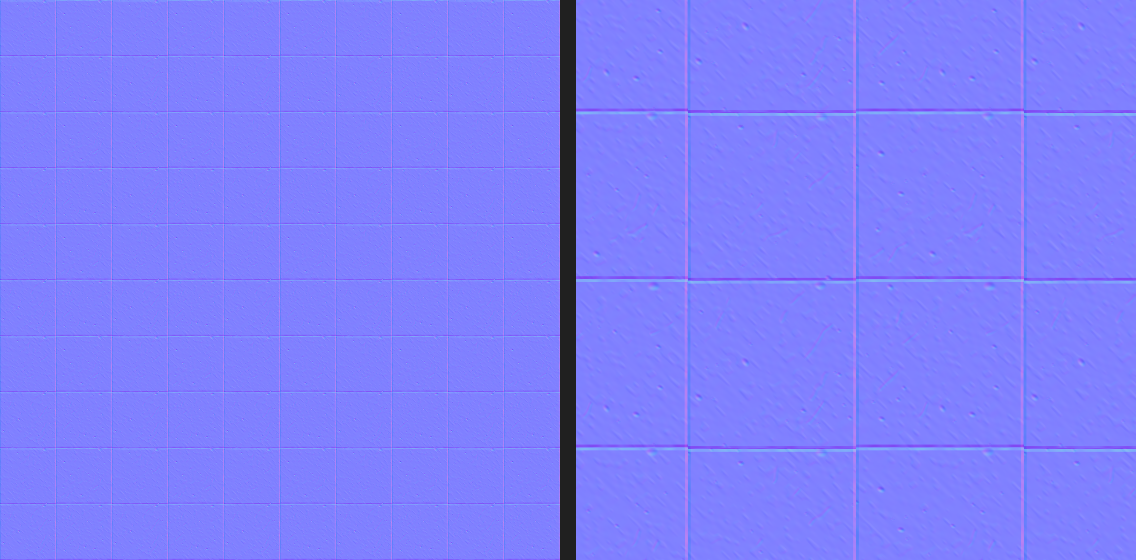
Left: the whole. Right: its middle third, enlarged.
Give the GLSL for this texture map, as a Shadertoy shader.

```glsl
#define TILES 10.0
#define PERIOD 2.0
#define BEVEL_WIDTH 0.017
#define BEVEL_SLOPE 0.40
#define JOINT_JITTER 0.012
#define GRAIN_HEIGHT 0.0010
#define PIT_COUNT 16
#define PIT_DEPTH 0.20
#define SCRATCH_COUNT 5
#define SCRATCH_DEPTH 0.0016
#define SAMPLE_STEP 0.008
#define FLAT_TINT vec3(0.002, 0.004, 0.0)

vec2 hash2(vec2 p) {
    vec3 q = fract(p.xyx * vec3(0.1031, 0.1030, 0.0973));
    q += dot(q, q.yzx + 33.33);
    return fract((q.xx + q.yz) * q.zy);
}

float noise(vec2 p) {
    vec2 i = floor(p), f = fract(p);
    f = f * f * (3.0 - 2.0 * f);
    float low = mix(hash2(i).x, hash2(i + vec2(1, 0)).x, f.x);
    float high = mix(hash2(i + vec2(0, 1)).x, hash2(i + vec2(1, 1)).x, f.x);
    return mix(low, high, f.y);
}

float segmentDistance(vec2 p, vec2 a, vec2 along) {
    vec2 d = p - a;
    return length(d - along * clamp(dot(d, along) / dot(along, along), 0.0, 1.0));
}

// Rounded dent whose depth grows with its radius
float pit(vec2 d, float radius) {
    return -PIT_DEPTH * radius * (1.0 - smoothstep(0.1, 1.0, length(d) / radius));
}

// Fine slanted grain with sparse raised flecks
float grain(vec2 p) {
    vec2 slanted = vec2(p.x + p.y, p.y - 0.7 * p.x);
    float fine = noise(slanted * vec2(27.0, 18.0));
    float flecks = smoothstep(0.65, 0.95, noise(slanted * vec2(29.0, 17.0) + 71.0));
    return GRAIN_HEIGHT * (fine + flecks);
}

// Surface height inside one tile; the variant selects its wear
float surfaceHeight(vec2 p, vec2 variant) {
    vec2 seed = variant * 37.0 + 11.0;
    float height = grain(p + seed);

    // Scattered pits
    for (int i = 0; i < PIT_COUNT; i++) {
        vec2 key = seed + vec2(float(i) * 3.0, 5.0);
        vec2 shape = hash2(key + 90.0);
        vec2 d = p - hash2(key);
        d = vec2(d.x + 0.4 * d.y, d.y * mix(0.8, 1.7, shape.y));
        height += pit(d, mix(0.008, 0.024, shape.x * shape.x));
    }

    // Broken diagonal scratches
    vec2 wobble = 0.03 * vec2(noise(p * 16.0 + seed), noise(p * 16.0 + seed + 40.0));
    for (int i = 0; i < SCRATCH_COUNT; i++) {
        vec2 key = seed + vec2(7.0, float(i) * 5.0 + 140.0);
        vec2 shape = hash2(key + 50.0);
        float angle = mix(0.3, 1.2, shape.x);
        vec2 along = mix(0.06, 0.24, shape.y) * vec2(cos(angle), sin(angle));
        float d = segmentDistance(p + wobble, 0.08 + 0.75 * hash2(key), along);
        float broken = smoothstep(0.3, 0.6, noise(p * 18.0 + key));
        height -= SCRATCH_DEPTH * broken * (1.0 - smoothstep(0.0, 0.016, d));
    }

    // Chip on the upper edge
    vec2 chip = vec2(0.79, 0.97) + 0.02 * (hash2(seed + 200.0) - 0.5);
    return height + pit((p - chip) * vec2(0.7, 1.0), 0.027);
}

// Share of the pixel footprint that lies between two limits
vec2 coverage(vec2 s, vec2 pixel, float from, float to) {
    vec2 start = max(s - 0.5 * pixel, vec2(from));
    vec2 end = min(s + 0.5 * pixel, vec2(to));
    return max(end - start, vec2(0.0)) / pixel;
}

void mainImage(out vec4 fragColor, in vec2 fragCoord) {
    vec2 p = fragCoord / iResolution.xy * TILES;
    vec2 pixel = TILES / iResolution.xy;
    vec2 local = fract(p);
    vec2 variant = mod(floor(p), PERIOD);

    // Slope of the worn surface
    vec2 e = vec2(SAMPLE_STEP, 0.0);
    vec2 slope = vec2(
        surfaceHeight(local - e.xy, variant) - surfaceHeight(local + e.xy, variant),
        surfaceHeight(local - e.yx, variant) - surfaceHeight(local + e.yx, variant)
    ) / (2.0 * SAMPLE_STEP);

    // Opposed bevels on the two sides of each joint
    vec2 joint = mod(round(p), PERIOD);
    vec2 shift = vec2(hash2(vec2(joint.x, variant.y) + 310.0).x,
                      hash2(vec2(variant.x, joint.y) + 350.0).y) - 0.5;
    vec2 s = p - round(p) - JOINT_JITTER * shift;
    vec2 bevel = coverage(s, pixel, -BEVEL_WIDTH, 0.0)
               - coverage(s, pixel, 0.0, BEVEL_WIDTH);

    // Uneven wear along the joints, softer on the left and upper edges
    vec2 along = local.yx * 18.0;
    vec2 wear = vec2(noise(vec2(along.x, 3.0) + variant * 29.0),
                     noise(vec2(along.y, 9.0) + variant * 29.0));
    vec2 softness = mix(vec2(1.0), vec2(0.65, 0.85), vec2(s.x > 0.0, s.y < 0.0));
    slope += BEVEL_SLOPE * bevel * softness * (0.5 + 0.8 * wear);

    // Encode the unit normal as a colour
    vec3 normal = normalize(vec3(slope, 1.0));
    fragColor = vec4(0.5 + 0.5 * normal + FLAT_TINT, 1.0);
}
```
